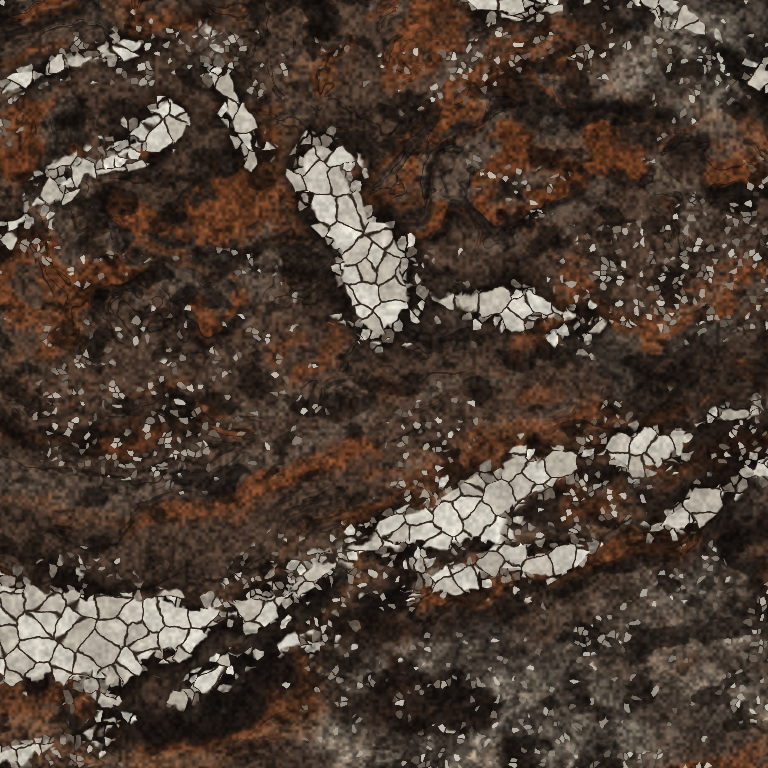
Give the GLSL for this texture, as a Shadertoy shader.

```glsl
// Polished brown granite: rust and umber bands flow across a dark ground,
// with pale fractured quartz in veins and pods, and grey feldspar patches.
// Warped fbm gives the bands, Voronoi cells the crystals, fine noise the grit.

const vec3 BLACK  = vec3(0.065, 0.050, 0.042);
const vec3 UMBER  = vec3(0.235, 0.180, 0.145);
const vec3 RUST   = vec3(0.430, 0.235, 0.125);
const vec3 TAUPE  = vec3(0.390, 0.345, 0.300);
const vec3 GREY   = vec3(0.580, 0.540, 0.480);
const vec3 QUARTZ = vec3(0.860, 0.845, 0.800);

float hash(vec2 p) {
    vec3 q = fract(p.xyx * vec3(0.1031, 0.1030, 0.0973));
    q += dot(q, q.yzx + 33.33);
    return fract((q.x + q.y) * q.z);
}

float noise(vec2 p) {
    vec2 i = floor(p), f = fract(p);
    f = f * f * (3.0 - 2.0 * f);
    return mix(mix(hash(i), hash(i + vec2(1, 0)), f.x),
               mix(hash(i + vec2(0, 1)), hash(i + vec2(1, 1)), f.x), f.y);
}

float fbm(vec2 p) {
    float sum = 0.0, gain = 0.5;
    for (int i = 0; i < 5; i++) {
        sum += gain * noise(p);
        p = mat2(1.6, 1.2, -1.2, 1.6) * p + 7.3;
        gain *= 0.5;
    }
    return sum / 0.97;
}

vec2 fbm2(vec2 p) { return vec2(fbm(p), fbm(p + 41.7)) - 0.5; }

// x: gap to the neighbouring crystal, y: random value of the crystal
vec2 crystals(vec2 p) {
    vec2 home = floor(p);
    float near = 9.0, second = 9.0, id = 0.0;
    for (int y = -1; y <= 1; y++)
    for (int x = -1; x <= 1; x++) {
        vec2 cell = home + vec2(x, y);
        float d = length(cell + vec2(hash(cell), hash(cell + 57.0)) - p);
        if (d < near) { second = near; near = d; id = hash(cell + 113.0); }
        else second = min(second, d);
    }
    return vec2(second - near, id);
}

float capsule(vec2 p, vec2 a, vec2 b, float radius) {
    vec2 ab = b - a;
    return length(p - a - ab * clamp(dot(p - a, ab) / dot(ab, ab), 0.0, 1.0)) - radius;
}

float bump(float x, float center, float width) {
    float t = (x - center) / width;
    return exp(-t * t);
}

float patchMask(vec2 p, vec2 center, vec2 size) {
    return 1.0 - smoothstep(0.65, 1.15, length((p - center) / size));
}

float rise(float x) { return 0.29 * smoothstep(0.15, 1.05, x); }

// Signed distance to the quartz bodies
float quartzDistance(vec2 p) {
    float width = 0.020 + 0.055 * (1.0 - smoothstep(0.08, 0.32, p.x))
                + 0.026 * bump(p.x, 0.66, 0.09) - 0.035 * bump(p.x, 0.76, 0.04);
    float d = abs(p.y - 0.18 - rise(p.x)) * 0.93 - width;
    d = min(d, abs(p.y - 0.025 - 0.36 * p.x) * 0.94 - 0.007 - 0.008 * p.x);
    d = min(d, capsule(p, vec2(0.44, 0.78), vec2(0.49, 0.61), 0.043));
    d = min(d, capsule(p, vec2(0.60, 0.605), vec2(0.75, 0.58), 0.023));
    d = min(d, capsule(p, vec2(0.28, 0.94), vec2(0.33, 0.80), 0.022));
    d = min(d, capsule(p, vec2(0.00, 0.87), vec2(0.18, 0.94), 0.009));
    d = min(d, capsule(p, vec2(0.00, 0.70), vec2(0.22, 0.84), 0.016));
    d = min(d, capsule(p, vec2(0.62, 1.01), vec2(0.73, 1.01), 0.032));
    return min(d, capsule(p, vec2(0.86, 1.00), vec2(1.00, 0.89), 0.018));
}

// Rust, umber and black bands; bend rises where the bands are turbulent
vec3 bandedGround(vec2 p, vec2 warp, float bend) {
    float level = p.y - rise(p.x) * (1.0 - smoothstep(0.4, 0.8, p.y));
    vec2 flow = vec2(p.x * 4.0, level * 15.0) + warp * mix(3.0, 9.0, bend);
    float broad = fbm(flow * 0.6 + 3.0);
    float seam = 1.0 - abs(2.0 * fbm(flow * 1.5 + 19.0) - 1.0);
    vec3 color = mix(BLACK * 1.6, UMBER * 1.15, smoothstep(0.32, 0.54, broad));
    color = mix(color, RUST, 0.75 * smoothstep(0.46, 0.66, fbm(flow + 31.0)));
    color = mix(color, TAUPE, 0.4 * smoothstep(0.52, 0.70, fbm(flow * 1.2 + 63.0)));
    return mix(color, BLACK, 0.6 * smoothstep(0.90, 0.99, seam) * smoothstep(0.35, 0.6, fbm(p * 9.0)));
}

void mainImage(out vec4 fragColor, in vec2 fragCoord) {
    vec2 uv = fragCoord / iResolution.xy;
    vec2 warp = fbm2(uv * 5.0);
    vec2 p = uv + 0.06 * warp;
    vec2 rough = uv + 0.014 * fbm2(uv * 45.0);
    float grit = noise(uv * 230.0) * 0.6 + noise(uv * 120.0 + 9.0) * 0.4;

    vec3 color = bandedGround(uv, warp, smoothstep(0.35, 0.75, uv.y));

    // Grey feldspar patches, mottled with dark gaps
    float feldspar = max(patchMask(p, vec2(0.62, 0.05), vec2(0.25, 0.13)),
                     max(patchMask(p, vec2(0.92, 0.95), vec2(0.18, 0.13)),
                         0.6 * patchMask(p, vec2(0.90, 0.15), vec2(0.20, 0.13))));
    vec2 lump = crystals(rough * 32.0);
    vec3 stone = mix(TAUPE * 0.65, GREY, smoothstep(0.36, 0.68, fbm(uv * 22.0)) * (0.5 + 0.5 * lump.y));
    stone = mix(BLACK * 2.0, stone, smoothstep(0.30, 0.48, fbm(uv * 13.0 + 5.0)));
    color = mix(color, stone, 0.85 * feldspar);

    // Black biotite rims and loose dark flakes
    float d = quartzDistance(p) + 0.07 * (fbm(uv * 15.0) - 0.5);
    float rim = exp(-max(d, 0.0) / 0.018) * smoothstep(0.30, 0.52, fbm(uv * 18.0 + 77.0));
    float flakes = smoothstep(0.53, 0.66, fbm(rough * vec2(24.0, 34.0) + 12.0));
    color = mix(color, BLACK, max(0.88 * rim, 0.65 * flakes));
    color *= 0.40 + 1.25 * grit;

    // Salt grains gathered in drifts
    vec2 salt = crystals(rough * 125.0);
    float drift = smoothstep(0.50, 0.68, fbm(p * vec2(9.0, 12.0) + 90.0))
                + 0.7 * patchMask(p, vec2(0.24, 0.49), vec2(0.20, 0.13)) + 0.5 * feldspar;
    float saltMask = smoothstep(0.0, 0.06, salt.y - 1.0 + 0.24 * min(drift, 1.2));
    color = mix(color, mix(TAUPE, QUARTZ, hash(vec2(salt.y * 91.0, 3.0))),
                0.85 * saltMask * smoothstep(0.05, 0.25, salt.x));

    // Quartz: small crystals on the fringe, large fractured ones inside
    vec2 small = crystals(rough * 72.0);
    float fringe = 1.0 - smoothstep(-0.002, 0.002, d + 0.045 * (small.y - 0.30));
    vec3 fringeColor = mix(TAUPE, QUARTZ, fract(small.y * 17.0)) * (0.65 + 0.6 * grit);
    color = mix(color, fringeColor, fringe * smoothstep(0.06, 0.22, small.x));
    float core = 1.0 - smoothstep(-0.002, 0.002, d + 0.012 + 0.030 * (lump.y - 0.5));
    vec3 coreColor = mix(GREY * 1.1, QUARTZ, 0.35 + 0.65 * fract(lump.y * 13.0));
    coreColor *= 0.78 + 0.30 * grit + 0.25 * (fbm(uv * 60.0) - 0.35);
    float crack = smoothstep(0.02, 0.11, lump.x);
    color = mix(color, mix(UMBER * 0.8, coreColor, crack), core);

    fragColor = vec4(clamp(color, 0.0, 1.0), 1.0);
}
```
